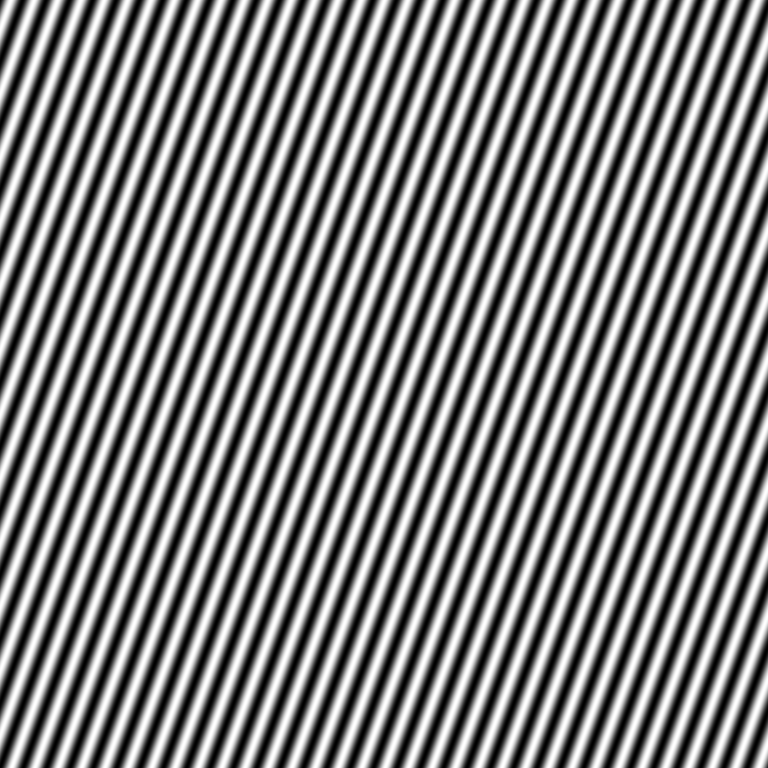
Reproduce this pattern procedurally as a WebGL 1 fragment shader.

```glsl
precision highp float;

// Slanted black and white grating with soft, evenly spaced stripes.
// Position is projected onto an axis tilted 20 degrees, and a cosine
// along that axis gives the brightness, so every edge is smooth.

uniform vec2 u_resolution;

const float TAU = 6.28319;

// Brightness from 0 to 1 along the axis, dark at the origin.
float grating(vec2 point, float angle, float cycles) {
    vec2 axis = vec2(cos(angle), -sin(angle));
    float phase = fract(cycles * dot(point, axis));
    return 0.5 - 0.5 * cos(TAU * phase);
}

void main() {
    // Canvas units, with the shorter side equal to one
    vec2 uv = gl_FragCoord.xy / min(u_resolution.x, u_resolution.y);

    // About 33 stripes across and 12 down
    float brightness = grating(uv, radians(20.0), 35.0);
    gl_FragColor = vec4(vec3(brightness), 1.0);
}
```
